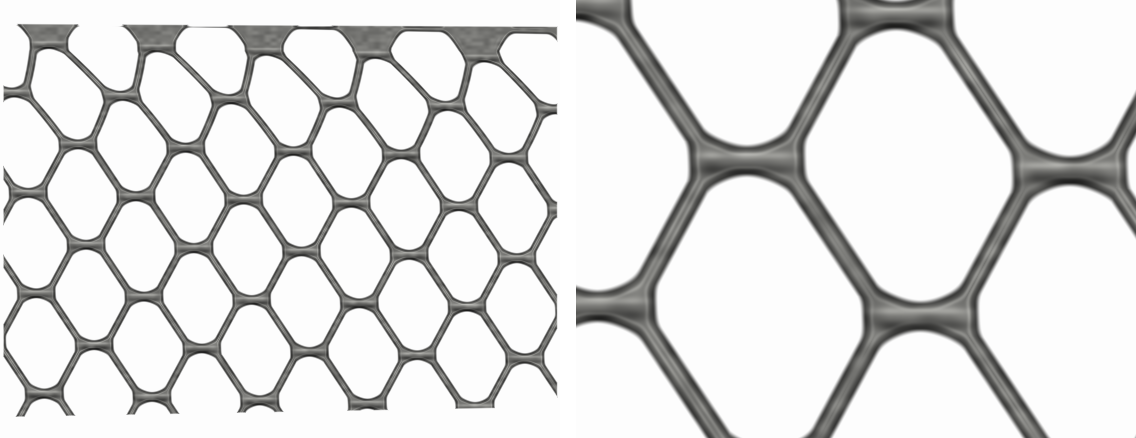
Left: the whole. Right: its middle third, enlarged.
Reproduce this pattern procedurally as a WebGL 1 fragment shader.

```glsl
precision highp float;

uniform vec2 u_resolution;

// Canvas units: 600 units high, y pointing down
const float CANVAS_HEIGHT = 600.0;
const vec2 ORIGIN = vec2(402.0, 207.0);
const vec2 STEP_ACROSS = vec2(147.5, 4.6);
const vec2 STEP_DOWN = vec2(11.0, 137.5);

float hash(vec2 p) {
  return fract(sin(dot(p, vec2(127.1, 311.7))) * 43758.5);
}

float noise(vec2 p) {
  vec2 i = floor(p);
  vec2 f = fract(p);
  f = f * f * (3.0 - 2.0 * f);
  float near = mix(hash(i), hash(i + vec2(1.0, 0.0)), f.x);
  float far = mix(hash(i + vec2(0.0, 1.0)), hash(i + 1.0), f.x);
  return mix(near, far, f.y);
}

float smoothMin(float a, float b, float k) {
  float h = max(k - abs(a - b), 0.0) / k;
  return min(a, b) - 0.25 * h * h * k;
}

float segment(vec2 p, vec2 a, vec2 b) {
  vec2 ab = b - a;
  return length(p - a - ab * clamp(dot(p - a, ab) / dot(ab, ab), 0.0, 1.0));
}

float band(float x, float center, float width) {
  float t = (x - center) / width;
  return exp(-t * t);
}

// The rows lean further to the left near the top
vec2 toLattice(vec2 p) {
  float lean = clamp((ORIGIN.y - p.y) / 137.0, 0.0, 1.0);
  vec2 q = p - ORIGIN + vec2(29.0 * lean * lean, 0.0);
  float det = STEP_ACROSS.x * STEP_DOWN.y - STEP_ACROSS.y * STEP_DOWN.x;
  return vec2(STEP_DOWN.y * q.x - STEP_DOWN.x * q.y,
              STEP_ACROSS.x * q.y - STEP_ACROSS.y * q.x) / det;
}

// Short flat bar with four strands reaching the diagonal neighbours
float joint(vec2 r, float radius) {
  vec2 tip = vec2(17.0, 1.5);
  vec2 tipLeft = vec2(-tip.x, tip.y);
  vec2 toRight = 0.5 * (STEP_DOWN + STEP_ACROSS) - tip;
  vec2 toLeft = 0.5 * (STEP_DOWN - STEP_ACROSS) - tipLeft;
  float right = smoothMin(segment(r, tip, toRight), segment(-r, tipLeft, toLeft), 11.0);
  float left = smoothMin(segment(r, tipLeft, toLeft), segment(-r, tip, toRight), 11.0);
  float bar = segment(r, vec2(-15.0, 0.0), vec2(15.0, 0.0)) - 2.0;
  return smoothMin(min(left, right), bar, 11.0) - radius;
}

// Distance in x, offset from the nearest joint in yz
vec3 mesh(vec2 uv) {
  vec3 nearest = vec3(1000.0, 0.0, 0.0);
  for (int i = 0; i < 2; i++) {
    vec2 shifted = uv + 0.5 * float(i);
    vec2 id = floor(shifted + 0.5);
    vec2 cell = shifted - id;
    vec2 r = cell.x * STEP_ACROSS + cell.y * STEP_DOWN;
    float d = joint(r, 4.7 + 0.5 * (hash(id + 7.0 * float(i)) - 0.5));
    if (d < nearest.x) nearest = vec3(d, r);
  }
  return nearest;
}

// Top border strip, joined to the first row by flaring webs
float selvage(vec2 p, vec2 uv) {
  float along = p.x / 768.0;
  float rise = (-1.0 - uv.y) * STEP_DOWN.y;
  float x = abs(fract(uv.x + 0.5) - 0.5) * STEP_ACROSS.x;
  float web = max(x - 19.0 - 0.4 * rise, -rise);
  float strip = abs(p.y - 35.0 - 6.0 * along) - (9.0 * along - 3.0);
  return smoothMin(web, strip, 22.0);
}

// Positive outside the trimmed sheet
float trim(vec2 p) {
  float along = p.x / 768.0;
  float sides = max(5.0 - p.x, p.x - 763.0);
  float ends = max(33.0 + 4.0 * along - p.y, p.y - 571.0 + 14.0 * along);
  return max(sides, ends);
}

// Dark rims, grey core, glossy upper edge and shaded lower edge on bars
float plasticTone(float depth, vec2 r, vec2 p) {
  float tone = mix(0.24, 0.46, smoothstep(0.3, 4.5, depth));
  float bar = (1.0 - smoothstep(14.0, 30.0, abs(r.x)))
            * (1.0 - smoothstep(5.0, 14.0, abs(r.y)));
  tone += bar * (0.15 * band(r.y, -2.5, 1.8) - 0.17 * band(r.y, 4.0, 2.8));
  tone += 0.15 * band(depth, 3.6, 0.8) * noise(p * 0.06);
  return tone + 0.12 * (noise(p * vec2(0.12, 0.2)) - 0.5);
}

void main() {
  vec2 p = gl_FragCoord.xy * CANVAS_HEIGHT / u_resolution.y;
  p.y = CANVAS_HEIGHT - p.y;

  vec2 uv = toLattice(p);
  vec3 net = mesh(uv);
  float d = smoothMin(net.x, selvage(p, uv), 8.0);
  float softness = max(1.3, CANVAS_HEIGHT / u_resolution.y);
  float cover = 1.0 - smoothstep(-softness, softness, max(d, trim(p)));

  vec3 plastic = plasticTone(-d, net.yz, p) * vec3(1.0, 1.0, 0.975);
  gl_FragColor = vec4(mix(vec3(0.992), plastic, cover), 1.0);
}
```
